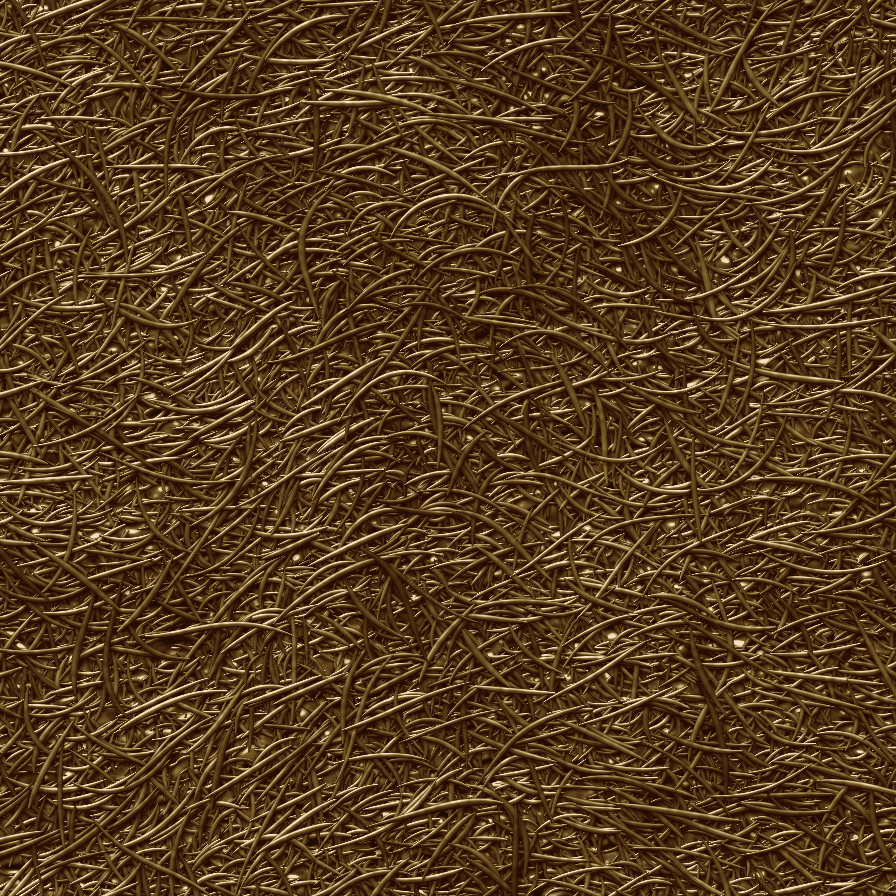
Reproduce this texture procedurally as a three.js fragment shader.

```glsl
varying vec2 vUv;

float hash(vec2 p) {
  vec3 q = fract(p.xyx * 0.1031);
  q += dot(q, q.yzx + 33.33);
  return fract((q.x + q.y) * q.z);
}

vec4 hash4(vec3 p) {
  vec4 q = fract(p.xyzx * vec4(0.1031, 0.1030, 0.0973, 0.1099));
  q += dot(q, q.wzxy + 33.33);
  return fract((q.xxyz + q.yzzw) * q.zywx);
}

float noise(vec2 p) {
  vec2 i = floor(p);
  vec2 f = fract(p);
  f = f * f * (3.0 - 2.0 * f);
  float low = mix(hash(i), hash(i + vec2(1.0, 0.0)), f.x);
  float high = mix(hash(i + vec2(0.0, 1.0)), hash(i + 1.0), f.x);
  return mix(low, high, f.y);
}

// Metal ramp from dark brown to pale gold
vec3 gold(float light) {
  float r = clamp(0.085 + 0.88 * light, 0.12, 0.96);
  return vec3(r, max(0.33 * r, 1.04 * r - 0.125), max(0.05 * r, 0.83 * r * r - 0.01));
}

// Lays one curved, tapered wire over the light already gathered
float addStrand(float light, vec2 offset, float angle, float size, float depth, vec4 rnd) {
  vec2 axis = vec2(cos(angle), sin(angle));
  vec2 side = vec2(-axis.y, axis.x);
  float along = dot(offset, axis);
  float reach = along / (size * mix(0.4, 0.8, rnd.x));
  float taper = 1.0 - reach * reach;
  if (taper <= 0.0) return light;

  float bend = (rnd.y - 0.5) * mix(2.0, 0.7, depth) / size;
  float slope = 2.0 * bend * along;
  float across = (dot(offset, side) - bend * along * along) / sqrt(1.0 + slope * slope);
  float width = mix(0.0022, 0.0037, depth) * mix(0.75, 1.2, rnd.z) * sqrt(taper);
  float t = across / max(width, 0.0003);
  if (abs(t) > 3.0) return light;

  // Round cross-section lit from above
  vec2 facing = normalize(side - slope * axis);
  float c = clamp(t, -1.0, 1.0);
  vec3 normal = vec3(facing * c, sqrt(1.0 - c * c));
  float lit = max(dot(normal, vec3(-0.2, 0.62, 0.75)), 0.0);
  float metal = (0.07 + 0.32 * lit + 0.75 * pow(lit, 13.0)) * mix(0.7, 1.25, rnd.w);

  // Contact shadow falls mostly below the wire
  float below = facing.y < 0.0 ? -t : t;
  float shadow = mix(0.68, 1.0, smoothstep(0.8, 2.3, abs(below + 0.6)));
  return mix(light * shadow, metal, 1.0 - smoothstep(0.75, 1.2, abs(t)));
}

void main() {
  vec2 p = vUv;

  // Crinkled foil underneath, warped into curls
  vec2 crinkle = p * vec2(95.0, 120.0) + 1.5 * noise(p * 60.0);
  float relief = noise(crinkle) - noise(crinkle + vec2(-0.15, 0.5));
  float light = 0.27 + 0.6 * relief + 0.5 * smoothstep(0.18, 0.42, relief);

  // Slow swirl that steers and bends the wires
  float flow = 0.12 + 1.6 * (noise(p * 2.6 + 4.3) - 0.5) + 0.6 * (noise(p * 6.0 + 11.0) - 0.5);

  // Short curls first, long wires on top
  for (int layer = 0; layer < 15; layer++) {
    float index = float(layer);
    float depth = index / 14.0;
    float size = mix(0.027, 0.105, depth * depth);
    vec2 grid = p / size + index * vec2(3.71, 5.37);
    vec2 home = floor(grid);
    for (int k = 0; k < 9; k++) {
      float row = floor((float(k) + 0.5) / 3.0);
      vec2 cell = home + vec2(float(k) - 3.0 * row, row) - 1.0;
      vec4 place = hash4(vec3(cell, index + 20.0));
      vec2 offset = grid - cell - place.xy;
      // Only wires within reach are drawn
      if (dot(offset, offset) < 0.85) {
        vec4 shape = hash4(vec3(cell, index + 60.0));
        float s = 2.0 * place.z - 1.0;
        float angle = flow + 1.55 * mix(s, s * s * s, 0.75 * sqrt(depth));
        light = addStrand(light, offset * size, angle, size, depth, shape);
      }
    }
  }

  // Fine tarnish and broad patches
  light *= 0.82 + 0.4 * noise(p * 170.0);
  light *= 0.83 + 0.34 * noise(p * 9.0 + 2.0);
  gl_FragColor = vec4(gold(light), 1.0);
}
```
